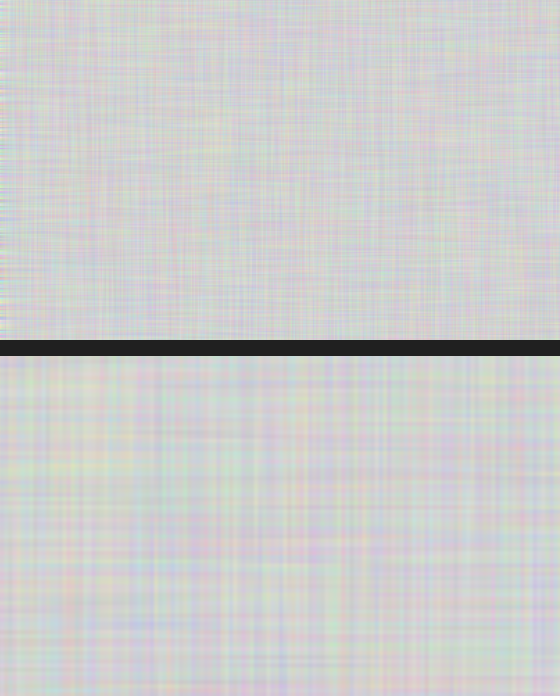
Top, the full canvas; bottom, a detail of the centre.
Give the GLSL for this texture, as a Shadertoy shader.

```glsl
// Pale grey linen woven from fine, softly tinted horizontal and vertical threads.

const vec3 CLOTH_COLOR = vec3(0.819, 0.820, 0.820);
const float FINE_THREADS = 245.0;    // threads per canvas height
const float COARSE_THREADS = 105.0;
const float WEFT_LENGTH = 0.115;     // horizontal streak length, in heights
const float WARP_LENGTH = 0.14;      // vertical streak length, in heights
const float FINE_TINT = 0.079;
const float COARSE_TINT = 0.012;
const float GREY_REMOVAL = 0.36;     // share of light-dark variation taken out
const float SELVEDGE_WIDTH = 0.016;  // bolder left border, in heights
const float SELVEDGE_GAIN = 2.6;

// Integer hash: three independent values from 0 to 1 per cell
vec3 hashCell(ivec2 cell, int seed) {
    uvec3 v = uvec3(ivec3(cell, seed)) * 1664525u + 1013904223u;
    v.x += v.y * v.z; v.y += v.z * v.x; v.z += v.x * v.y;
    v ^= v >> 16u;
    v.x += v.y * v.z; v.y += v.z * v.x; v.z += v.x * v.y;
    return vec3(v >> 8u) / 16777216.0;
}

// Tint along one thread, with its own random starting point
vec3 threadTint(int thread, float along, int seed) {
    float s = along + hashCell(ivec2(thread, 911), seed).x;
    int cell = int(floor(s));
    vec3 from = hashCell(ivec2(thread, cell), seed);
    vec3 to = hashCell(ivec2(thread, cell + 1), seed);
    return mix(from, to, smoothstep(0.0, 1.0, fract(s))) - 0.5;
}

// Neighbouring threads blended across their width
vec3 streaks(float along, float across, int seed) {
    int thread = int(floor(across));
    return mix(threadTint(thread, along, seed),
               threadTint(thread + 1, along, seed),
               smoothstep(0.0, 1.0, fract(across)));
}

// Fine and coarse threads running in one direction
vec3 yarn(float along, float across, float len, int seed) {
    return FINE_TINT * streaks(along / len, across * FINE_THREADS, seed)
         + COARSE_TINT * streaks(along / (len * 1.3), across * COARSE_THREADS, seed + 1);
}

void mainImage(out vec4 fragColor, in vec2 fragCoord) {
    vec2 p = fragCoord / iResolution.y;

    vec3 weft = yarn(p.x, p.y, WEFT_LENGTH, 10);
    vec3 warp = yarn(p.y, p.x, WARP_LENGTH, 20);

    // Horizontal threads stand out at the left border
    weft *= 1.0 + SELVEDGE_GAIN * exp(-p.x / SELVEDGE_WIDTH);

    // Keep the hue variation stronger than the brightness variation
    vec3 tint = weft + warp;
    tint -= GREY_REMOVAL * dot(tint, vec3(1.0 / 3.0));

    fragColor = vec4(CLOTH_COLOR + tint, 1.0);
}
```
